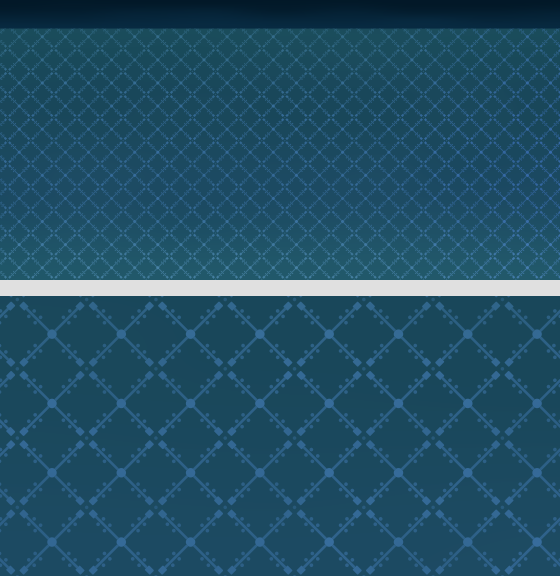
Top, the full canvas; bottom, a detail of the centre.
This pattern is drawn by a Shadertoy shader. Its source:

```glsl
float hash(vec2 p) {
    return fract(sin(dot(p, vec2(41.3, 289.1))) * 4375.5);
}

float noise(vec2 p) {
    vec2 i = floor(p), f = fract(p);
    f = f * f * (3.0 - 2.0 * f);
    return mix(mix(hash(i), hash(i + vec2(1, 0)), f.x),
               mix(hash(i + vec2(0, 1)), hash(i + vec2(1, 1)), f.x), f.y);
}

float cover(float dist, float pixel) {
    return clamp(0.5 - dist / pixel, 0.0, 1.0);
}

float box(vec2 p, vec2 halfSize) {
    vec2 d = abs(p) - halfSize;
    return length(max(d, 0.0)) + min(max(d.x, d.y), 0.0);
}

// Diagonal trellis: petal clusters at cell centres, knots at cell corners
float trellis(vec2 uv, float pixel) {
    vec2 cell = abs(fract((uv - vec2(0.0273, 0.745)) / 0.0825 + 0.5) - 0.5);
    float along = (cell.x + cell.y) * 0.7071;
    float across = abs(cell.x - cell.y) * 0.7071;
    float fromMiddle = abs(along - 0.354);

    float stem = box(vec2(along - 0.42, across), vec2(0.25, 0.019));
    float ink = 0.72 * cover(stem, pixel);

    // Small paired leaves halfway along each stem
    float leaf = length(vec2(fromMiddle - 0.065, across - 0.055)) - 0.026;
    ink = max(ink, 0.7 * cover(leaf, pixel));

    // Four petals around a tiny centre
    float petal = box(vec2(along - 0.135, across), vec2(0.038, 0.03)) - 0.015;
    ink = max(ink, 0.9 * cover(petal, pixel));
    ink = max(ink, 0.5 * cover(length(cell) - 0.025, pixel));

    // Solid knot where stems cross
    float knot = length(cell - 0.5) - 0.068;
    return max(ink, cover(knot, pixel));
}

void mainImage(out vec4 fragColor, in vec2 fragCoord) {
    vec2 uv = fragCoord / iResolution.y;
    float across = fragCoord.x / iResolution.x;
    float pixel = 1.0 / (0.0825 * iResolution.y);

    // Teal ground, bluer in the lower middle and lighter at the foot
    vec3 ground = mix(vec3(0.13, 0.345, 0.415), vec3(0.11, 0.29, 0.385),
                      smoothstep(0.0, 0.32, uv.y));
    ground = mix(ground, vec3(0.10, 0.28, 0.355), smoothstep(0.32, 0.6, uv.y));
    ground = mix(ground, vec3(0.105, 0.30, 0.36), smoothstep(0.65, 0.9, uv.y));
    ground += 0.012 * (noise(uv * vec2(3.0, 5.0)) - 0.5);

    // Thread, paler near the foot and bluer toward the right
    vec3 thread = mix(vec3(0.29, 0.52, 0.66), vec3(0.22, 0.43, 0.62),
                      smoothstep(0.0, 0.3, uv.y));
    thread = mix(thread, vec3(0.21, 0.43, 0.55), smoothstep(0.5, 0.9, uv.y));
    thread += vec3(0.0, -0.01, 0.06) * smoothstep(0.6, 1.0, across);
    float wear = 0.8 + 0.2 * noise(uv * 14.0);
    vec3 color = mix(ground, thread, trellis(uv, pixel) * wear);

    // Dark band across the top
    float rise = (uv.y - 0.898) / 0.102;
    float drift = 0.25 * (noise(uv * vec2(4.0, 25.0)) - 0.5);
    vec3 band = mix(vec3(0.03, 0.165, 0.255), vec3(0.008, 0.095, 0.155),
                    smoothstep(0.0, 1.0, rise + drift));
    color = mix(color, band, cover(0.898 - uv.y, 1.0 / iResolution.y));

    fragColor = vec4(color, 1.0);
}
```
